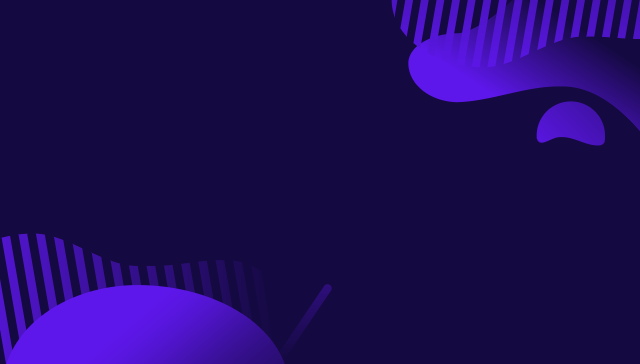
Write a WebGL 1 fragment shader that draws this background.

```glsl
precision highp float;
// Dark indigo background with violet gradient blobs and fading slanted stripes in two corners.

uniform vec2 u_resolution;

#define CANVAS vec2(7.68, 4.38)
#define NIGHT vec3(0.078, 0.036, 0.25)
#define VIOLET vec3(0.367, 0.09, 0.922)
#define LEFT_PERIOD 0.21
#define RIGHT_PERIOD 0.1875
#define STRIPE_SLANT 0.173
#define STRIPE_FILL 0.5

float pixel; // size of one pixel in canvas units

float cover(float d) {
    return clamp(0.5 - d / pixel, 0.0, 1.0);
}

vec3 tint(float amount) {
    return mix(NIGHT, VIOLET, clamp(amount, 0.0, 1.0));
}

// Approximate signed distance to an ellipse centred on the origin
float ellipse(vec2 p, vec2 r) {
    float k = length(p / r);
    return k * (k - 1.0) / max(length(p / (r * r)), 0.001);
}

float segment(vec2 p, vec2 a, vec2 b) {
    vec2 ab = b - a;
    return length(p - a - ab * clamp(dot(p - a, ab) / dot(ab, ab), 0.0, 1.0));
}

float smoothMax(float a, float b, float k) {
    float h = max(k - abs(a - b), 0.0) / k;
    return max(a, b) + 0.25 * h * h * k;
}

// Distance to repeated bands, with one band centred on x = 0
float stripes(float x, float period) {
    return abs(mod(x + 0.5 * period, period) - 0.5 * period) - 0.5 * STRIPE_FILL * period;
}

// Dome at the lower left
float dome(vec2 p) {
    vec2 q = p - vec2(1.65, 4.68);
    return ellipse(q, vec2(q.x < 0.0 ? 1.62 : 1.82, 1.25));
}

// Wavy upper limit of the lower left stripes
float leftWave(float x) {
    float lip = max(0.4 - x, 0.0);
    float drop = max(x - 2.7, 0.0);
    return 2.81 + 0.35 * lip * lip + 0.39 * smoothstep(0.4, 1.65, x)
         - 0.07 * smoothstep(1.85, 2.65, x) + 0.5 * drop * drop + 0.5 * drop * drop * drop;
}

// Flowing blob at the upper right: a round cap joined to two curves
float blob(vec2 p) {
    vec2 q = p - vec2(5.5, 0.76);
    if (q.x < 0.0) return ellipse(q, vec2(0.6, q.y < 0.0 ? 0.36 : 0.47));
    float top = 0.4 - 0.4 * pow(q.x / 0.65, 1.5);
    float bend = max(p.x - 6.75, 0.0) / 0.93;
    float bottom = 1.23 - 0.19 * smoothstep(5.45, 6.7, p.x) + 0.54 * bend * bend;
    return max(top - p.y, p.y - bottom);
}

// Region holding the upper right stripes
float rightRegion(vec2 p) {
    float x = p.x - 5.83;
    if (x < 0.0) return ellipse(vec2(x, p.y), vec2(1.13, 0.81));
    return p.y - 0.81 + 0.37 * smoothstep(5.8, 7.0, p.x) - 0.03 * smoothstep(7.1, 7.68, p.x);
}

// Small rounded cap with a wavy underside
float cap(vec2 p) {
    vec2 q = p - vec2(6.85, 1.63);
    float body = length(vec2(q.x, min(q.y, 0.0))) - 0.41;
    float underside = 1.72 - 0.07 * smoothstep(6.48, 6.72, p.x)
                    + 0.1 * smoothstep(6.75, 7.17, p.x);
    return smoothMax(body, p.y - underside, 0.08);
}

void main() {
    // Canvas units, with y running down from the top edge
    vec2 p = gl_FragCoord.xy / u_resolution;
    p = vec2(p.x, 1.0 - p.y) * CANVAS;
    pixel = CANVAS.x / u_resolution.x;
    vec3 color = NIGHT;

    // Lower left: fading stripes, faint streak, dome
    float bands = stripes(p.x - 0.07 - STRIPE_SLANT * (p.y - 2.85), LEFT_PERIOD);
    float leftMask = cover(max(bands, leftWave(p.x) - p.y));
    color = mix(color, tint(0.84 - 0.25 * p.x), leftMask);
    float streak = segment(p, vec2(3.33, 4.36), vec2(3.93, 3.47)) - 0.05;
    color = mix(color, tint(0.32 * (4.3 - p.y) / 0.85 + 0.02), cover(streak));
    float domeShade = smoothstep(3.85, 5.7, dot(p, vec2(0.65, 0.76)));
    color = mix(color, tint(1.0 - 0.72 * domeShade), cover(dome(p)));

    // Upper right: blob, stripes, small cap
    float blobShade = (dot(p, vec2(0.55, -0.83)) - 2.3) / 1.27;
    color = mix(color, tint(1.0 - blobShade), cover(blob(p)));
    bands = stripes(p.x - 4.91 + STRIPE_SLANT * p.y, RIGHT_PERIOD);
    float rightMask = cover(max(bands, rightRegion(p)));
    color = mix(color, tint(0.76 + 0.26 * p.y - 0.06 * max(p.x - 6.0, 0.0)), rightMask);
    float capShade = dot(p - vec2(6.45, 1.7), vec2(0.3, -0.3));
    color = mix(color, tint(0.93 - capShade), cover(cap(p)));

    gl_FragColor = vec4(color, 1.0);
}
```
